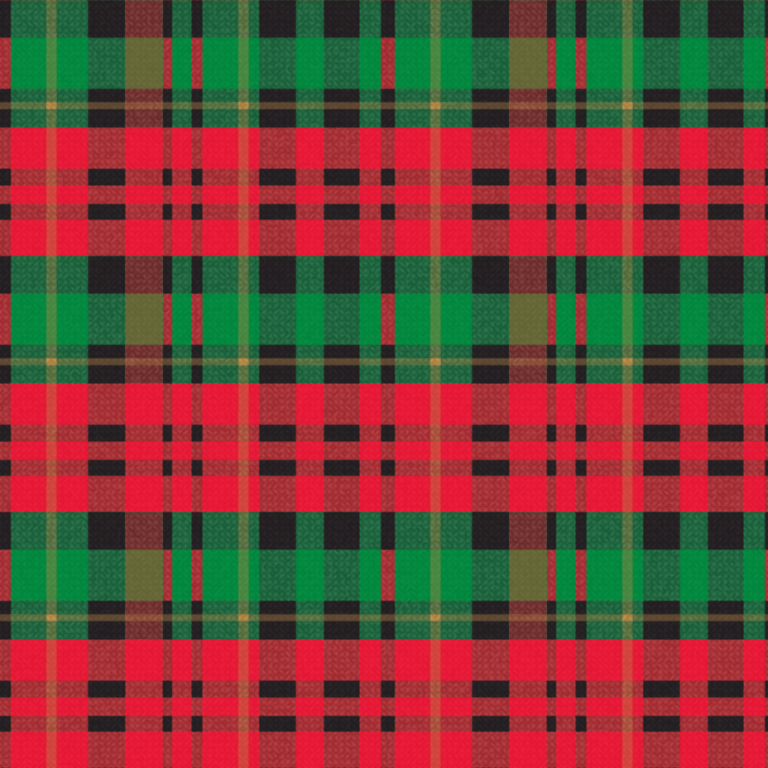
Give the GLSL for this pattern, as a Shadertoy shader.

```glsl
// Woven tartan: red and green bands crossed by black, brown and fine gold stripes.

const vec2 REPEATS = vec2(2.0, 3.0);     // setts across and down
const vec2 SETT = vec2(386.0, 258.0);    // sett size in thread units
const float SOFTNESS = 0.0016;           // half width of stripe edges, in canvas units
const float THREADS = 128.0;             // visible weave ribs per canvas
const float RIB = 0.022;                 // strength of the weave ribs
const float GRAIN = 0.045;               // strength of the fibre grain
const float GOLD_COVER = 0.40;           // opacity of one gold stripe

const vec3 RED        = vec3(0.905, 0.100, 0.215);
const vec3 RED_HALF   = vec3(0.655, 0.200, 0.222);
const vec3 GREEN      = vec3(0.015, 0.535, 0.250);
const vec3 GREEN_HALF = vec3(0.125, 0.400, 0.250);
const vec3 BLACK      = vec3(0.145, 0.125, 0.135);
const vec3 BROWN      = vec3(0.450, 0.200, 0.200);
const vec3 OLIVE      = vec3(0.400, 0.410, 0.215);
const vec3 GOLD       = vec3(0.700, 0.520, 0.280);

// Stripe spans (start, end) in thread units; columns from the left, rows from the top
const vec2 WIDE_COLUMNS[3] = vec2[3](vec2(88.5, 126.0), vec2(260.5, 297.5), vec2(325.5, 361.5));
const vec2 NARROW_COLUMNS[3] = vec2[3](vec2(-3.0, 11.0), vec2(163.5, 173.0), vec2(192.5, 203.5));
const vec2 GOLD_COLUMNS[2] = vec2[2](vec2(46.5, 57.0), vec2(239.5, 250.0));
const vec2 DARK_ROWS[4] = vec2[4](vec2(0.0, 38.0), vec2(89.5, 128.5), vec2(170.0, 187.0), vec2(205.5, 221.5));
const vec2 BROWN_COLUMN = vec2(126.0, 163.5);
const vec2 GREEN_ROW = vec2(0.0, 128.5);
const vec2 GOLD_ROW = vec2(103.0, 110.0);

float hash(vec2 p) {
    vec3 q = fract(vec3(p.xyx) * 0.1031);
    q += dot(q, q.yzx + 33.33);
    return fract((q.x + q.y) * q.z);
}

// Soft coverage of a stripe that wraps around its sett
float stripe(float t, vec2 span, float period, float soft) {
    float offset = t - 0.5 * (span.x + span.y);
    offset -= period * round(offset / period);
    return smoothstep(soft, -soft, abs(offset) - 0.5 * (span.y - span.x));
}

// Ribs and fibre grain, faded out when too fine to resolve
float weave(vec2 uv, float pixel) {
    vec2 ribs = cos(6.2831853 * THREADS * uv);
    float grain = hash(mod(floor(uv * THREADS * 2.0), THREADS * 2.0)) - 0.5;
    float visible = 1.0 - smoothstep(0.25, 0.5, pixel * THREADS);
    return visible * (RIB * (0.5 * (ribs.x + ribs.y) + ribs.x * ribs.y) + GRAIN * grain);
}

void mainImage(out vec4 fragColor, in vec2 fragCoord) {
    vec2 uv = fragCoord / iResolution.xy;
    float pixel = 1.0 / min(iResolution.x, iResolution.y);
    vec2 p = vec2(uv.x, 1.0 - uv.y) * REPEATS * SETT;
    vec2 soft = max(SOFTNESS, 0.75 * pixel) * REPEATS * SETT;

    // Stripe coverage
    float wide = 0.0, narrow = 0.0, dark = 0.0, goldColumn = 0.0;
    for (int i = 0; i < 3; i++) {
        wide += stripe(p.x, WIDE_COLUMNS[i], SETT.x, soft.x);
        narrow += stripe(p.x, NARROW_COLUMNS[i], SETT.x, soft.x);
    }
    for (int i = 0; i < 4; i++) dark += stripe(p.y, DARK_ROWS[i], SETT.y, soft.y);
    for (int i = 0; i < 2; i++) goldColumn += stripe(p.x, GOLD_COLUMNS[i], SETT.x, soft.x);
    float brown = stripe(p.x, BROWN_COLUMN, SETT.x, soft.x);
    float green = stripe(p.y, GREEN_ROW, SETT.y, soft.y);
    float goldRow = stripe(p.y, GOLD_ROW, SETT.y, soft.y);

    // Ground and black crossings
    vec3 plain = mix(RED, GREEN, green);
    vec3 half_tone = mix(RED_HALF, GREEN_HALF, green);
    vec3 ground = mix(plain, half_tone, dark);
    vec3 wideColor = mix(half_tone, BLACK, dark);
    vec3 narrowColor = mix(RED_HALF, BLACK, dark);
    vec3 color = mix(ground, wideColor, wide);
    color = mix(color, narrowColor, narrow);

    // Brown column shows only through the green band
    color = mix(color, mix(OLIVE, BROWN, dark), brown * green);

    // Gold stripes, solid where they cross
    float gold = GOLD_COVER * (goldColumn + goldRow);
    gold += (1.0 - 2.0 * GOLD_COVER) * goldColumn * goldRow;
    color = mix(color, GOLD, gold);

    // Weave shows most where two yarns mix
    float mixed = abs(clamp(dark + wide + narrow, 0.0, 2.0) - 1.0);
    color += weave(uv, pixel) * mix(1.0, 0.4, mixed);

    fragColor = vec4(clamp(color, 0.0, 1.0), 1.0);
}
```
